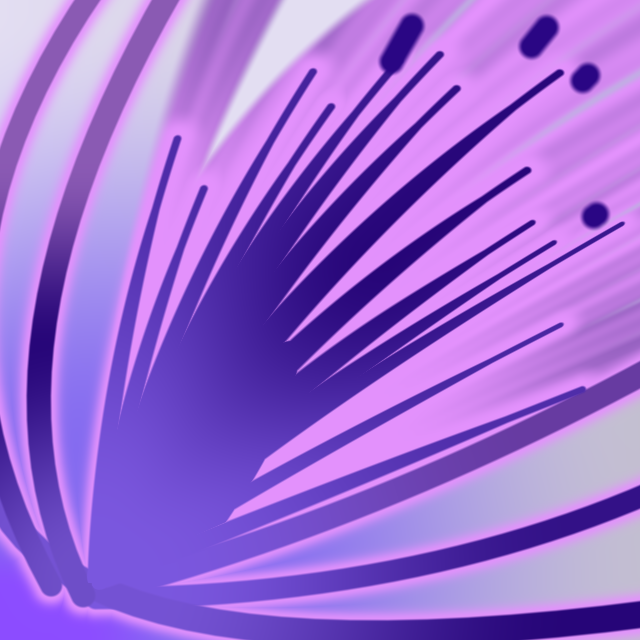
This background is drawn by a three.js fragment shader. Its source:

```glsl
// Dark violet filaments fan out of a lower left root over a glowing pink petal.
// The fan is drawn in bent polar coordinates, with tapered spikes placed by a loop;
// long curved strands frame it, and layered sines streak the petal.
varying vec2 vUv;

const vec3 PINK = vec3(0.89, 0.57, 0.99);
const vec3 MAUVE = vec3(0.57, 0.37, 0.74);
const vec3 VIOLET = vec3(0.48, 0.34, 0.87);
const vec3 NAVY = vec3(0.15, 0.02, 0.47);
const vec3 PALE = vec3(0.89, 0.87, 0.95);

float fill(float d) {
  return smoothstep(0.0025, -0.0025, d);
}

float segmentDistance(vec2 p, vec2 a, vec2 b) {
  vec2 ab = b - a;
  return length(p - a - ab * clamp(dot(p - a, ab) / dot(ab, ab), 0.0, 1.0));
}

// Distance to a thick quadratic curve
float strand(vec2 p, vec2 a, vec2 b, vec2 c, float halfWidth) {
  float d = 9.0;
  vec2 last = a;
  for (int i = 1; i <= 24; i++) {
    float t = float(i) / 24.0;
    vec2 next = mix(mix(a, b, t), mix(b, c, t), t);
    d = min(d, segmentDistance(p, last, next));
    last = next;
  }
  return d - halfWidth;
}

// Tapered spikes joined by a solid body; a is the bent angle, r the radius
float spikes(float a, float r) {
  float bodyWidth = min(0.53 * r, 0.13 * (1.0 - pow(r / 0.5, 3.0)));
  float d = r * abs(a - 0.97) - bodyWidth;
  for (int i = 0; i < 14; i++) {
    float k = float(i);
    float angle = 1.517 - 0.07 * k - 0.035 * sin(0.86 * k - 0.4) - 0.13 * max(k - 11.0, 0.0);
    float reach = 1.02 - 0.007 * (k - 7.5) * (k - 7.5) + 0.085 * cos(2.793 * k);
    reach -= i == 9 ? 0.2 : 0.0;
    float mid = (k - 7.0) / 3.5;
    float width = (0.014 + 0.011 * exp(-mid * mid)) * (1.0 - pow(r / reach, 3.0));
    vec2 q = vec2((a - angle) * r, max(r - reach + 0.006, 0.0));
    d = min(d, length(q) - max(width, 0.006));
  }
  return d;
}

// Loose seeds on an arc beyond the tips
float seeds(float theta, float r) {
  float d = 9.0;
  for (int i = 0; i < 4; i++) {
    float k = float(i);
    float angle = 1.055 - 0.14 * k - 0.03 * sin(2.1 * k);
    float radius = 1.115 - 0.065 * (k - 1.5) * (k - 1.5);
    float stretch = max(0.032 - 0.013 * k, 0.003);
    vec2 q = vec2((theta - angle) * r, max(abs(r - radius) - stretch, 0.0));
    d = min(d, length(q) - 0.019);
  }
  return d;
}

void main() {
  vec2 p = vUv;
  vec2 fromRoot = p - vec2(0.15, 0.089);
  float r = length(fromRoot);
  float theta = atan(fromRoot.y, fromRoot.x);
  float a = theta + 0.2 * r * smoothstep(0.35, 0.75, theta);
  float spikeDist = spikes(a, r);

  // Pale backdrop, bluer near the root, bright violet in the corner
  vec3 col = mix(vec3(0.52, 0.42, 0.94), PALE * (1.0 - 0.14 * p.x), smoothstep(0.2, 0.9, r));
  col = mix(col, vec3(0.55, 0.3, 1.0), smoothstep(0.24, 0.1, length(p * vec2(0.8, 1.3))));

  // Pink petal with mauve streaks toward its rim
  float petal = smoothstep(1.59, 1.55, a) * smoothstep(0.0, 0.02, a - 0.24 - 0.11 * r);
  float streak = 0.5 + 0.3 * sin(a * 61.0 + 1.0) + 0.2 * sin(a * 143.0 + 3.0 * r);
  float side = smoothstep(0.25, 0.55, abs(a - 0.95));
  float shade = smoothstep(0.5, 0.95, r) * smoothstep(0.0, 0.045, spikeDist);
  vec3 petalCol = mix(PINK, MAUVE, shade * min(0.45 * streak + 0.6 * side, 0.95));
  float glint = pow(0.5 + 0.5 * sin(82.0 * a + 2.4), 14.0) * (0.5 + 0.5 * sin(a * 27.0));
  petalCol = mix(petalCol, vec3(0.74, 0.7, 0.88), glint * smoothstep(0.8, 1.1, r) * 0.8);
  float slitCentre = 1.45 - 0.17 * (r - 0.68);
  float slit = smoothstep(0.012, -0.012, abs(a - slitCentre) - 0.17 * (r - 0.66));
  petalCol = mix(petalCol, PALE, slit * smoothstep(0.62, 0.72, r));
  col = mix(col, petalCol, petal);

  // Framing strands
  float left = strand(p, vec2(0.15, 1.02), vec2(-0.175, 0.55), vec2(0.08, 0.085), 0.017);
  float inner = strand(p, vec2(0.27, 1.02), vec2(-0.06, 0.45), vec2(0.13, 0.07), 0.019);
  float upper = strand(p, vec2(1.02, 0.425), vec2(0.587, 0.19), vec2(0.15, 0.075), 0.019);
  float middle = strand(p, vec2(1.02, 0.232), vec2(0.64, 0.067), vec2(0.15, 0.065), 0.017);
  float lower = strand(p, vec2(1.02, 0.042), vec2(0.09, -0.08), vec2(-0.02, 0.26), 0.021);
  float nearest = min(min(left, inner), min(min(upper, middle), lower));

  // Pink glow along every dark edge
  float glowDist = max(min(nearest, spikeDist), 0.0);
  col = mix(col, PINK, 0.95 * exp(-glowDist * glowDist / 0.0002));

  float depth = smoothstep(0.1, 0.75, r);
  vec3 plum = mix(MAUVE, NAVY, 0.4);
  vec3 leftTint = mix(NAVY, MAUVE * 0.95, smoothstep(0.45, 0.75, p.y));
  col = mix(col, mix(VIOLET, plum, depth), fill(upper));
  col = mix(col, mix(VIOLET, NAVY, 0.85 * depth), fill(middle));
  col = mix(col, mix(VIOLET * 0.95, NAVY, depth), fill(lower));
  col = mix(col, mix(VIOLET * 0.9, leftTint, smoothstep(0.05, 0.4, r)), fill(min(left, inner)));

  // Spikes, darkest along the middle of the fan, then seeds
  float centred = (a - 0.98) / 0.32;
  float dark = smoothstep(0.08, 0.68, r) * (0.5 + 0.5 * exp(-centred * centred));
  col = mix(col, mix(VIOLET, NAVY, dark), fill(spikeDist));
  col = mix(col, NAVY * 1.1, smoothstep(0.005, -0.006, seeds(theta, r)));

  gl_FragColor = vec4(col, 1.0);
}
```
